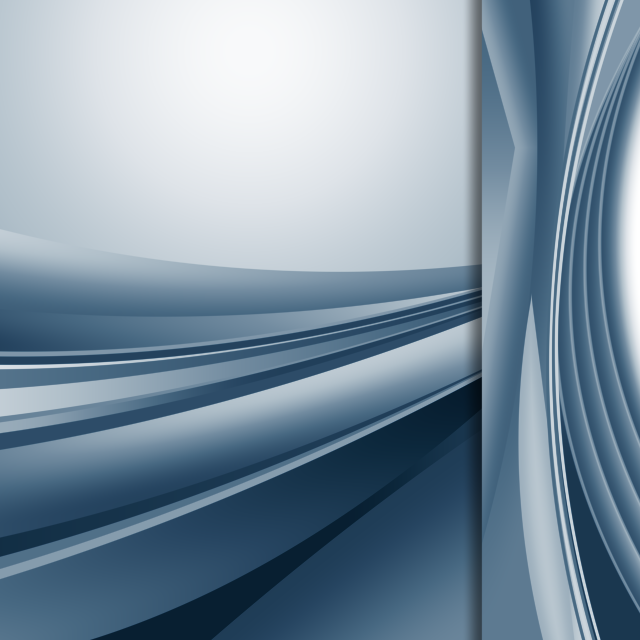
Reproduce this background procedurally as a WebGL 1 fragment shader.

```glsl
precision highp float;
// Steel-blue backdrop: sweeping sheets under a soft glow, beside a panel of upright ribbons.

#define SEAM 0.753
#define GLOW_CENTRE vec2(0.39, 0.08)
#define GLOW_RADIUS 0.56
#define SHADOW_WIDTH 0.032
#define RING_COUNT 4
#define RIBBON_LINES 4

uniform vec2 u_resolution;

const vec3 ABYSS = vec3(0.0, 0.06, 0.12);
const vec3 INK   = vec3(0.05, 0.16, 0.24);
const vec3 NAVY  = vec3(0.15, 0.27, 0.38);
const vec3 STEEL = vec3(0.28, 0.41, 0.51);
const vec3 SLATE = vec3(0.45, 0.55, 0.63);
const vec3 MIST  = vec3(0.69, 0.75, 0.79);
const vec3 PEARL = vec3(0.87, 0.89, 0.91);

// Colour ramp: -1 abyss, 0 ink, 1 navy ... 5 pearl, 6 white
vec3 ramp(float v) {
  vec3 c = mix(ABYSS, INK, clamp(v + 1.0, 0.0, 1.0));
  c = mix(c, NAVY, clamp(v, 0.0, 1.0));
  c = mix(c, STEEL, clamp(v - 1.0, 0.0, 1.0));
  c = mix(c, SLATE, clamp(v - 2.0, 0.0, 1.0));
  c = mix(c, MIST, clamp(v - 3.0, 0.0, 1.0));
  c = mix(c, PEARL, clamp(v - 4.0, 0.0, 1.0));
  return mix(c, vec3(1.0), clamp(v - 5.0, 0.0, 1.0));
}

// Parabola through a, b, c at t = 0, 0.5, 1
float bend(float t, float a, float b, float c) {
  return a * (1.0 - t) * (1.0 - 2.0 * t) + 4.0 * b * t * (1.0 - t) + c * t * (2.0 * t - 1.0);
}

float cover(float d) {
  float aa = 0.8 / min(u_resolution.x, u_resolution.y);
  return smoothstep(-aa, aa, d);
}

// Covers the side d > 0 with a tone running from its edge inward
float sheet(float v, float d, float edge, float inner, float width) {
  return mix(v, mix(edge, inner, smoothstep(0.0, width, d)), cover(d));
}

float flatSheet(float v, float d, float tone) {
  return mix(v, tone, cover(d));
}

// Horizontal sheets, painted from top to bottom; p.y runs downward
float sweepTone(vec2 p) {
  float t = p.x / SEAM, y = p.y;
  float v = mix(5.8, 3.8, smoothstep(0.0, GLOW_RADIUS, distance(p, GLOW_CENTRE)));

  // Broad upper folds
  v = sheet(v, y - bend(t, 0.358, 0.419, 0.413), mix(4.4, 2.7, t), 1.7, mix(0.13, 0.06, t));
  v = sheet(v, y - bend(t, 0.483, 0.492, 0.449), mix(1.6, 4.3, t), mix(0.9, 4.1, t), 0.06);

  // Narrow strips and bright seams
  v = flatSheet(v, y - bend(t, 0.549, 0.527, 0.449), 3.2);
  v = flatSheet(v, y - bend(t, 0.557, 0.533, 0.453), 0.9);
  v = flatSheet(v, y - bend(t, 0.570, 0.544, 0.461), mix(4.9, 3.0, t));
  v = flatSheet(v, y - bend(t, 0.577, 0.547, 0.464), mix(2.3, 0.7, t));
  v = flatSheet(v, y - bend(t, 0.608, 0.561, 0.471), mix(4.4, 1.5, t));
  v = flatSheet(v, y - bend(t, 0.651, 0.585, 0.478), mix(2.7, 3.2, t));
  v = flatSheet(v, y - bend(t, 0.660, 0.589, 0.481), mix(3.6, 0.8, smoothstep(0.0, 0.6, t)));
  v = flatSheet(v, y - bend(t, 0.677, 0.602, 0.484), 1.2);

  // Rounded tube with a layered rim
  v = sheet(v, y - bend(t, 0.703, 0.620, 0.495), bend(t, 2.8, 4.1, 4.2), bend(t, 1.2, 1.0, 2.2), 0.12);
  v = flatSheet(v, y - bend(t, 0.840, 0.732, 0.577), mix(0.2, 0.9, t));
  v = flatSheet(v, y - bend(t, 0.870, 0.747, 0.580), 2.2);
  v = flatSheet(v, y - bend(t, 0.889, 0.756, 0.582), 3.3);

  // Dark lower folds
  v = sheet(v, y - bend(t, 0.905, 0.768, 0.589), mix(1.9, -0.6, t), mix(2.4, -0.1, t), 0.12);
  v = flatSheet(v, y - bend(t, 1.035, 0.901, 0.638), mix(-0.4, 0.5, smoothstep(0.7, 1.0, t)));
  return sheet(v, y - bend(t, 1.309, 0.960, 0.671), 0.7, 2.8, 0.32);
}

// Upright ribbons, painted from left to right; s runs downward
float panelTone(float x, float s) {
  float v = 2.0 + 1.8 * smoothstep(0.05, 0.45, s);

  // Left blades
  v = sheet(v, x - min(0.74 + 0.28 * s, 0.842 - 0.162 * s), 3.5, 1.8, 0.06);
  v = sheet(v, x - bend(s, 0.828, 0.823, 0.706), mix(0.9, 2.5, s), 2.5, 0.065);
  v = sheet(v, x - bend(s, 0.898, 0.868, 0.860), 2.6, 4.4, 0.05);

  // Pale leaf
  float leafLeft = 0.81 + 0.4 * (s - 0.69) * (s - 0.69);
  float leafRight = 0.828 + 0.125 * (s - 0.443);
  v = sheet(v, min(x - leafLeft, leafRight - x), 3.7, 4.2, 0.03);

  // Ground behind the rings
  float spine = x - bend(s, 0.964, 0.866, 0.928);
  v = flatSheet(v, spine, mix(3.2, 0.5, smoothstep(0.4, 0.75, s)));

  // Nested rings opening to the right, the last one glowing
  for (int i = 0; i < RING_COUNT; i++) {
    float n = float(i);
    float h = s - 0.5 + 0.04 * n;
    float d = x - (0.868 + 0.023 * n + 0.64 * h * h);
    v = sheet(v, d, 1.3, n > 2.5 ? 6.0 : 4.2, 0.06);
    v = mix(v, 3.8, 0.7 * (1.0 - smoothstep(0.001, 0.004, abs(d))));
  }

  // Twisted strands along the spine
  for (int i = 0; i < RIBBON_LINES; i++) {
    float n = float(i);
    float d = spine + (0.016 - 0.008 * n) * (0.5 + abs(s - 0.5));
    float strand = cover(0.0025 - abs(d));
    v = mix(v, mod(n, 2.0) < 0.5 ? 2.0 : 4.6, strand);
  }
  return v;
}

void main() {
  vec2 p = gl_FragCoord.xy / u_resolution;
  p.y = 1.0 - p.y;

  // Shadow cast by the panel onto the sheets
  float shade = mix(0.5, 1.0, smoothstep(0.0, SHADOW_WIDTH, SEAM - p.x));
  vec3 sweep = ramp(sweepTone(p)) * shade;
  vec3 panel = ramp(panelTone(p.x, p.y));
  gl_FragColor = vec4(mix(sweep, panel, cover(p.x - SEAM)), 1.0);
}
```
